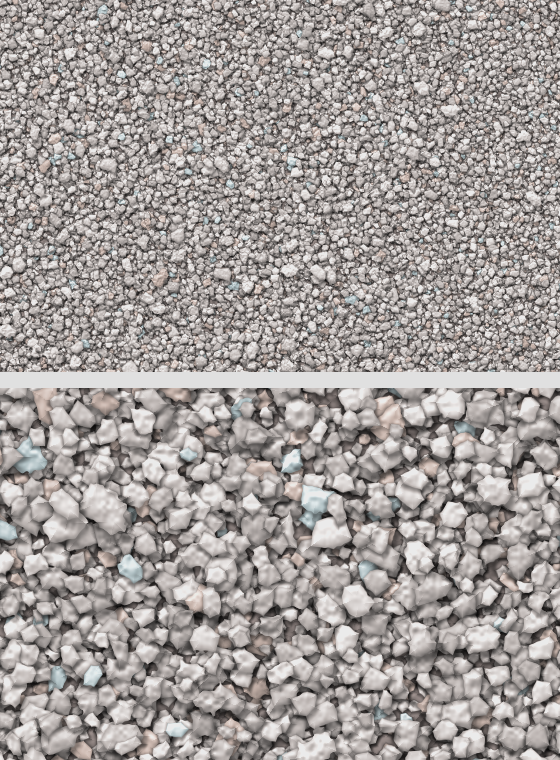
Top, the full canvas; bottom, a detail of the centre.
A Shadertoy shader for this texture:

```glsl
#define LIGHT vec2(-0.35, 0.94)
#define SHADOW 0.43
#define FACET 0.17
#define RELIEF 0.56
#define GRAIN_SCALE 125.0
#define DARK_TONE 0.70
#define LIGHT_TONE 0.90
#define BLUE_SHARE 0.035
#define RUST_SHARE 0.13

const float TAU = 6.2831853;
const int SIDES = 6;

float hash(vec2 p) {
    return fract(sin(dot(p, vec2(127.1, 311.7))) * 43758.5453);
}

vec3 hash3(vec2 p) {
    return vec3(hash(p), hash(p + 19.7), hash(p + 47.3));
}

float noise(vec2 p) {
    vec2 i = floor(p), f = fract(p);
    f = f * f * (3.0 - 2.0 * f);
    return mix(mix(hash(i), hash(i + vec2(1, 0)), f.x),
               mix(hash(i + vec2(0, 1)), hash(i + vec2(1, 1)), f.x), f.y);
}

float grain(vec2 p) {
    p *= GRAIN_SCALE;
    return 0.6 * noise(p) + 0.4 * noise(p * 2.1 + 7.0);
}

// Irregular convex stone: xy = outward normal of the nearest side, z = distance
vec3 stoneShape(vec2 q, vec2 id, float radius, float axis, float stretch) {
    vec3 side = vec3(0.0, 0.0, -10.0);
    for (int i = 0; i < SIDES; i++) {
        float k = float(i);
        float h = hash(id + k * 3.7 + 5.1);
        float angle = axis + (k + 0.7 * h) * TAU / float(SIDES);
        vec2 n = vec2(cos(angle), sin(angle));
        float support = length(vec2(cos(angle - axis) * stretch, sin(angle - axis) / stretch));
        float d = dot(q, n) - radius * support * (0.82 + 0.3 * fract(h * 13.7));
        if (d > side.z) side = vec3(n, d);
    }
    return side;
}

vec3 stoneColor(float tone, float kind) {
    vec3 tint = vec3(1.025, 0.985, 0.970);
    if (kind < BLUE_SHARE) tint = vec3(0.96, 1.05, 1.07);
    else if (kind < BLUE_SHARE + RUST_SHARE) tint = vec3(1.03, 0.93, 0.885);
    return tint * mix(DARK_TONE, LIGHT_TONE, tone);
}

// Paints one scattered layer of stones, with their shadows, over col
void paintLayer(inout vec3 col, vec2 p, float scale, float seed, float shareLeft,
                float shareRight, float relief, float rim) {
    // Each layer turns its grid so that no rows line up
    float turn = seed * 1.9;
    mat2 grid = mat2(cos(turn), sin(turn), -sin(turn), cos(turn));
    vec2 shift = seed * vec2(17.0, 29.0);
    vec2 g = grid * p * scale + shift;
    float soft = 0.75 * scale / iResolution.y;
    for (int y = -1; y <= 1; y++)
    for (int x = -1; x <= 1; x++) {
        vec2 id = floor(g) + vec2(x, y);
        vec3 a = hash3(id), b = hash3(id + 71.3), c = hash3(id + 133.9);
        vec2 home = (id - shift) * grid / scale;
        float share = mix(shareLeft, shareRight, smoothstep(0.85, 1.4, home.x));
        if (c.x > share) continue;

        vec2 q = (g - id - 0.15 - 0.7 * a.xy) * grid;
        float radius = mix(0.27, 0.52, a.z);
        vec3 side = stoneShape(q, id, radius, b.x * TAU, mix(1.0, 1.35, b.y));
        float rough = c.y;
        float d = side.z + rim * mix(0.08, 0.32, rough);

        // Shadow falls away from the light
        float fall = d + 0.10 * dot(side.xy, LIGHT);
        col *= 1.0 - SHADOW * (1.0 - smoothstep(-0.06, 0.22, fall));

        // Tilted top, bevelled sides, rough skin, dark rim
        float bevel = smoothstep(-0.75 * radius, -0.02, d);
        vec2 tilt = 0.5 * (c.yz - 0.5);
        float lit = 1.0 + FACET * dot(mix(tilt, side.xy, bevel), LIGHT);
        lit += RELIEF * relief * mix(0.45, 1.2, rough);
        lit *= 1.0 - 0.17 * smoothstep(-0.12, 0.02, d);
        vec3 stone = stoneColor(b.z, c.z / share * 0.999) * lit;
        col = mix(col, stone, 1.0 - smoothstep(-soft, soft, d));
    }
}

void mainImage(out vec4 fragColor, in vec2 fragCoord) {
    vec2 p = fragCoord / iResolution.y;
    float height = grain(p);
    float relief = height - grain(p + LIGHT * 0.004);
    float rim = height - 0.5;

    // Dusty ground, then stones from the bottom of the pile to the top
    vec3 col = vec3(0.50, 0.46, 0.45) * (0.7 + 0.6 * height);
    paintLayer(col, p, 66.0, 1.0, 1.00, 1.00, relief, rim);
    paintLayer(col, p, 40.0, 2.0, 1.00, 0.75, relief, rim);
    paintLayer(col, p, 58.0, 3.0, 0.55, 1.00, relief, rim);
    paintLayer(col, p, 34.0, 4.0, 0.70, 0.25, relief, rim);
    paintLayer(col, p, 48.0, 5.0, 0.42, 0.65, relief, rim);
    paintLayer(col, p, 26.0, 6.0, 0.14, 0.03, relief, rim);

    // Pale dust bleaches the brightest faces
    float grey = dot(col, vec3(0.3333));
    col = mix(col, vec3(grey), 0.55 * smoothstep(0.7, 0.9, grey));
    fragColor = vec4(clamp(col, 0.0, 0.92), 1.0);
}
```
